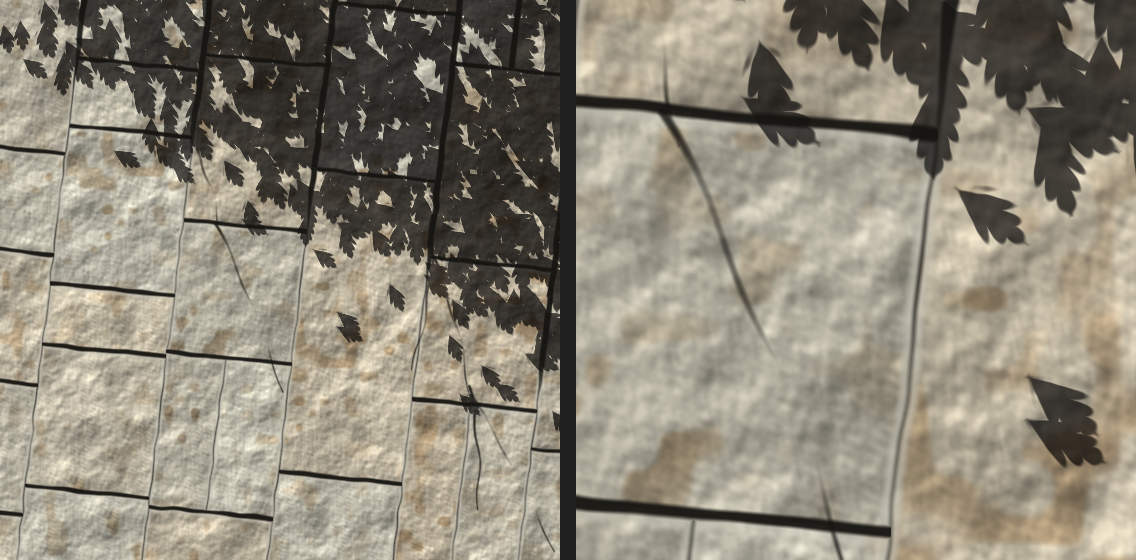
Left: the whole. Right: its middle third, enlarged.
Write a Shadertoy shader that draws this texture.

```glsl
#define COLUMN_WIDTH 0.224
#define COLUMN_START 0.150
#define COLUMN_LEAN 0.12
#define ROW_SLOPE 0.10
#define GAP 0.0036
#define SPLIT 0.47
#define LEAF_CELL 0.05
#define RELIEF 2.3
#define WARM_STONE vec3(0.695, 0.655, 0.575)
#define COOL_STONE vec3(0.705, 0.695, 0.640)
#define GAP_COLOR vec3(0.085, 0.078, 0.065)
#define SHADE vec3(0.335, 0.330, 0.335)

// Heights of the bed joints, five per column; 9 means unused
const float BEDS[30] = float[30](
    0.262, 0.445, 0.680, 0.917, 9.0,
    0.090, 0.211, 0.497, 0.607, 0.862,
    0.060, 0.359, 0.598, 0.878, 9.0,
    -0.055, 0.245, 0.792, 9.0, 9.0,
    0.033, 0.383, 0.638, 9.0, 9.0,
    0.100, 0.707, 9.0, 9.0, 9.0);

// Twig shadows: start and end points
const vec4 TWIGS[6] = vec4[6](
    vec4(0.340, 0.245, 0.395, 0.420), vec4(0.385, 0.400, 0.505, 0.700),
    vec4(0.775, 0.460, 0.840, 0.710), vec4(0.840, 0.705, 0.990, 0.985),
    vec4(0.772, 0.440, 0.735, 0.660), vec4(0.838, 0.690, 0.853, 0.910));

float hash(vec2 p) {
    return fract(sin(dot(p, vec2(127.1, 311.7))) * 43758.55);
}

float noise(vec2 p) {
    vec2 i = floor(p), f = fract(p);
    f = f * f * (3.0 - 2.0 * f);
    return mix(mix(hash(i), hash(i + vec2(1, 0)), f.x),
               mix(hash(i + vec2(0, 1)), hash(i + vec2(1, 1)), f.x), f.y);
}

float fbm(vec2 p) {
    float sum = 0.0, amp = 0.5;
    for (int i = 0; i < 5; i++) {
        sum += amp * noise(p);
        p = mat2(1.6, 1.2, -1.2, 1.6) * p + 7.3;
        amp *= 0.52;
    }
    return sum;
}

// Shadow density: positive towards the upper right
float canopy(vec2 p) {
    return 0.04 + 0.66 * p.x - p.y + 0.14 * (noise(p * 8.0) - 0.5);
}

// Leaf with swept lobes, its axis along x
float leaf(vec2 p, float len) {
    float t = clamp(0.5 + 0.5 * p.x / len, 0.0, 1.0);
    float lobes = 0.5 + 0.5 * abs(sin(10.0 * t - 9.0 * abs(p.y) / len));
    return max(abs(p.y) - 0.55 * len * sin(3.1416 * t) * lobes, abs(p.x) - len);
}

float foliage(vec2 p) {
    float d = 1.0;
    for (int k = 0; k < 27; k++) {
        float layer = float(k / 9);
        vec2 shift = layer * vec2(0.37, 0.61) * LEAF_CELL;
        vec2 cell = floor((p + shift) / LEAF_CELL) + vec2(k % 3, (k / 3) % 3) - 1.0;
        vec2 seed = cell + 31.0 * layer;
        vec2 jitter = vec2(hash(seed), hash(seed + 5.7));
        vec2 center = (cell + jitter) * LEAF_CELL - shift;
        float density = smoothstep(-0.15, 0.2, canopy(center));
        if (hash(seed + 11.3) > density) continue;
        float a = 1.05 + 1.3 * (hash(seed + 17.9) - 0.5);
        vec2 q = mat2(cos(a), -sin(a), sin(a), cos(a)) * (p - center);
        d = min(d, leaf(q, 0.026 + 0.011 * density));
    }
    return d;
}

float twigs(vec2 p) {
    float d = 1.0;
    for (int i = 0; i < 6; i++) {
        vec2 a = TWIGS[i].xy, b = TWIGS[i].zw - a;
        float t = clamp(dot(p - a, b) / dot(b, b), 0.0, 1.0);
        vec2 bend = vec2(0.008 * sin(3.1416 * t) + 0.003 * sin(12.566 * t), 0.0);
        d = min(d, length(p - a - b * t - bend) - mix(0.0026, 0.0008, t));
    }
    return d;
}

void mainImage(out vec4 fragColor, in vec2 fragCoord) {
    vec2 p = fragCoord / iResolution.xy;
    p.y = 1.0 - p.y;
    float soft = max(1.2 / iResolution.y, 0.0018);
    vec2 wobble = 0.004 * (vec2(noise(p * 35.0), noise(p * 35.0 + 9.0)) - 0.5);

    // Slanted columns, each with its own beds
    float u = (p.x + COLUMN_LEAN * p.y + wobble.x - COLUMN_START) / COLUMN_WIDTH;
    float v = p.y - ROW_SLOPE * p.x + wobble.y;
    int column = clamp(int(floor(u)) + 1, 0, 5), row = 0;
    float bed = 9.0;
    for (int i = 0; i < 5; i++) {
        float d = v - BEDS[column * 5 + i];
        if (d > 0.0) row = i + 1;
        if (abs(d) < abs(bed)) bed = d;
    }

    // Some blocks are halved by an upright joint
    float x = fract(u), left = 0.0, right = 1.0;
    bool halved = (row == 3 && (column == 2 || column == 4)) || (row == 0 && column == 4);
    if (halved && x < SPLIT) right = SPLIT;
    else if (halved) left = SPLIT;
    float side = min(x - left, right - x) * COLUMN_WIDTH;

    // Rough stone, tinted block by block
    vec2 id = vec2(column, row) + vec2(left, 0.0);
    vec2 grain = p * 19.0 + 23.0 * hash(id + 3.1);
    float height = fbm(grain);
    float slope = height - fbm(grain - vec2(0.06, 0.09));
    vec3 color = mix(WARM_STONE, COOL_STONE, hash(id + 8.2));
    color *= 0.95 + 0.1 * hash(id + 1.4) + 0.35 * (height - 0.48);
    color *= 1.0 + RELIEF * clamp(slope, -0.13, 0.13);
    float stain = smoothstep(0.62, 0.85, noise(grain * 2.3 + 40.0)) * noise(grain * 0.5);
    color *= 1.0 - stain * vec3(0.18, 0.26, 0.36);

    // Pale worn lips beside the joints
    float lip = 1.0 - smoothstep(0.003, 0.008, side);
    lip = max(lip, smoothstep(0.0, 0.005, bed) * (1.0 - smoothstep(0.006, 0.012, bed)));
    color = mix(color, vec3(0.76, 0.75, 0.70), 0.6 * lip);

    // Foliage shadow
    float ragged = 0.003 * (noise(p * 140.0) - 0.5);
    float leaves = 1.0 - smoothstep(-soft, soft, foliage(p) + ragged);
    float branch = 1.0 - smoothstep(-soft, soft, twigs(p));
    float deep = smoothstep(0.0, 0.35, canopy(p));
    color *= mix(vec3(1.0), SHADE * (1.0 - 0.15 * deep), leaves);
    color *= 1.0 - 0.75 * branch * (1.0 - leaves);

    // Dark gaps: heavy beds, fine uprights that deepen in shade
    float shaded = smoothstep(-0.04, 0.1, canopy(p));
    float width = GAP * (0.75 + 0.5 * noise(p * 24.0));
    float bedGap = 1.0 - smoothstep(width - soft, width + soft, abs(bed));
    float sideWidth = mix(0.0012, 0.0055, shaded);
    float sideGap = 1.0 - smoothstep(sideWidth - soft, sideWidth + soft, side);
    sideGap *= mix(0.3 + 0.5 * noise(p * 14.0), 0.95, shaded);
    color = mix(color, GAP_COLOR, max(0.95 * bedGap, sideGap));
    fragColor = vec4(clamp(color, 0.0, 1.0), 1.0);
}
```
